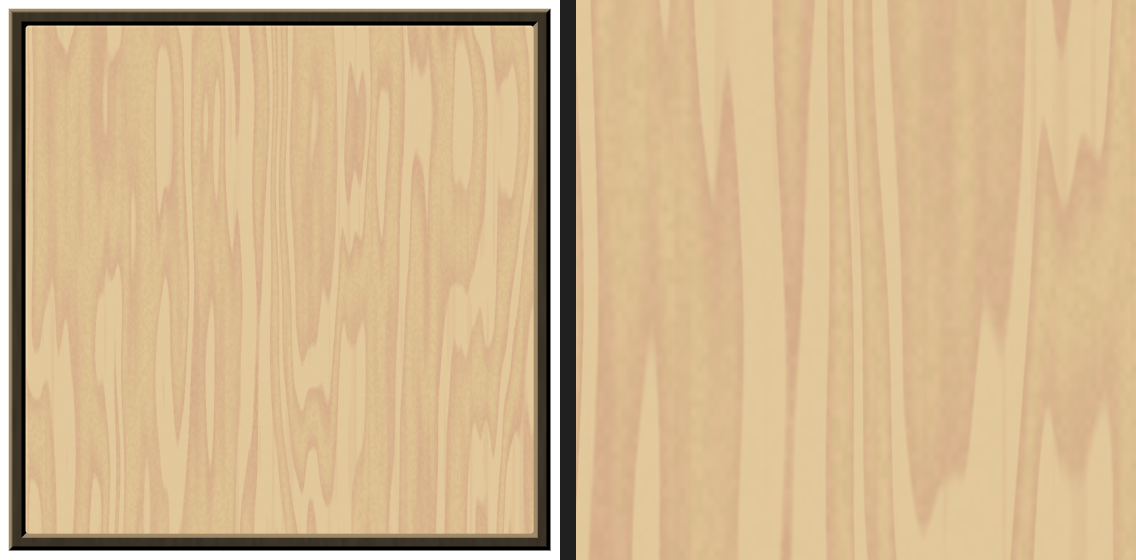
Left: the whole. Right: its middle third, enlarged.
Write a Shadertoy shader that draws this texture.

```glsl
// A pale wood panel in a dark bevelled frame on white.
// Contours of vertically stretched noise form the grain; edge distances
// shade the frame, lit from the upper left.

const vec3 WHITE = vec3(1.0);
const vec3 BLACK = vec3(0.0);
const vec3 FRAME_BROWN = vec3(0.23, 0.20, 0.15);
const vec3 BEVEL_TAN = vec3(0.63, 0.54, 0.41);
const vec3 WOOD_LIGHT = vec3(0.885, 0.785, 0.605);
const vec3 WOOD_TAN = vec3(0.865, 0.755, 0.568);
const vec3 WOOD_PINK = vec3(0.842, 0.690, 0.545);

const float FRAME_MIN = 0.0156;
const float FRAME_MAX = 0.983;
const float BEVEL_WIDTH = 0.0072;
const float INNER_BEVEL = 0.0228;
const float FRAME_WIDTH = 0.0300;

float hash(vec2 p) {
    vec3 q = fract(vec3(p.xyx) * 0.1031);
    q += dot(q, q.yzx + 33.33);
    return fract((q.x + q.y) * q.z);
}

float noise(vec2 p) {
    vec2 i = floor(p);
    vec2 f = fract(p);
    f = f * f * (3.0 - 2.0 * f);
    float low = mix(hash(i), hash(i + vec2(1, 0)), f.x);
    float high = mix(hash(i + vec2(0, 1)), hash(i + vec2(1, 1)), f.x);
    return mix(low, high, f.y);
}

float edgeStep(float edge, float x, float soft) {
    return smoothstep(edge - soft, edge + soft, x);
}

float roundedBox(vec2 p, vec2 halfSize, float radius) {
    vec2 q = abs(p) - halfSize + radius;
    return length(max(q, 0.0)) + min(max(q.x, q.y), 0.0) - radius;
}

// Height field whose level lines are the growth rings.
float ringHeight(vec2 p) {
    p.x += 0.006 * (noise(p * vec2(5.0, 6.0)) - 0.5);
    float broad = noise(p * vec2(13.0, 1.3) + 7.0);
    float middle = noise(p * vec2(34.0, 2.6) + 31.0);
    float fine = noise(p * vec2(85.0, 5.0) + 53.0);
    return 7.0 * p.x + 3.0 * broad + 1.1 * middle + 0.3 * fine;
}

vec3 woodColor(vec2 p) {
    float speckle = noise(p * vec2(290.0, 190.0)) - 0.5;
    float fibre = noise(p * vec2(170.0, 5.0) + 90.0);
    float height = ringHeight(p);
    float soft = clamp(1.5 * fwidth(height), 0.06, 0.3);
    float ring = abs(fract(height) - 0.5) * 2.0;

    // Rings start with a crisp pink rim and fade into speckled tan.
    float ringMask = edgeStep(0.36, ring, soft);
    float rim = 1.0 - smoothstep(0.38, 0.95, ring);
    float patchiness = 0.5 + 0.7 * noise(p * vec2(24.0, 3.0) + 17.0);
    float pink = clamp(rim * patchiness + 0.35 * speckle + 0.2 * (fibre - 0.5), 0.0, 1.0);
    vec3 ringColor = mix(WOOD_TAN, WOOD_PINK, pink);
    ringColor += 0.035 * speckle;

    vec3 color = mix(WOOD_LIGHT, ringColor, ringMask);
    float streak = smoothstep(0.62, 0.95, fibre);
    return mix(color, WOOD_PINK, 0.3 * streak) + 0.006 * speckle;
}

// depth runs inward from the rim; lit is 1 on the left and top sides.
vec3 frameColor(float depth, float lit, vec2 p, float soft) {
    float grain = noise(p * vec2(150.0, 20.0)) - 0.5;
    vec3 brown = FRAME_BROWN + 0.03 * grain;
    vec3 outerColor = mix(BLACK, mix(BEVEL_TAN, brown, smoothstep(0.003, 0.009, depth)), lit);
    vec3 innerColor = mix(BEVEL_TAN, BLACK, lit);
    vec3 color = mix(outerColor, brown, edgeStep(BEVEL_WIDTH, depth, soft));
    return mix(color, innerColor, edgeStep(INNER_BEVEL, depth, soft));
}

void mainImage(out vec4 fragColor, in vec2 fragCoord) {
    vec2 uv = fragCoord / iResolution.xy;
    float soft = max(0.0013, 0.7 / min(iResolution.x, iResolution.y));

    // Distances to the four sides; their balance gives mitred corners.
    vec2 p = vec2(uv.x, 1.0 - uv.y);
    vec2 fromMin = p - FRAME_MIN;
    vec2 fromMax = FRAME_MAX - p;
    float litDepth = min(fromMin.x, fromMin.y);
    float shadeDepth = min(fromMax.x, fromMax.y);
    float depth = min(litDepth, shadeDepth);
    float lit = edgeStep(0.0, shadeDepth - litDepth, soft);

    // Panel inside the frame, with a faint glow along its lit rim.
    vec2 center = vec2(0.5 * (FRAME_MIN + FRAME_MAX));
    float halfPanel = 0.5 * (FRAME_MAX - FRAME_MIN) - FRAME_WIDTH;
    float panel = roundedBox(p - center, vec2(halfPanel), 0.006);
    vec3 wood = woodColor(uv);
    wood += 0.07 * lit * (1.0 - smoothstep(0.0, 0.006, -panel));

    vec3 color = frameColor(depth, lit, uv, soft);
    color = mix(wood, color, edgeStep(0.0, panel, soft));
    color = mix(WHITE, color, edgeStep(0.0, depth, soft));
    fragColor = vec4(color, 1.0);
}
```
